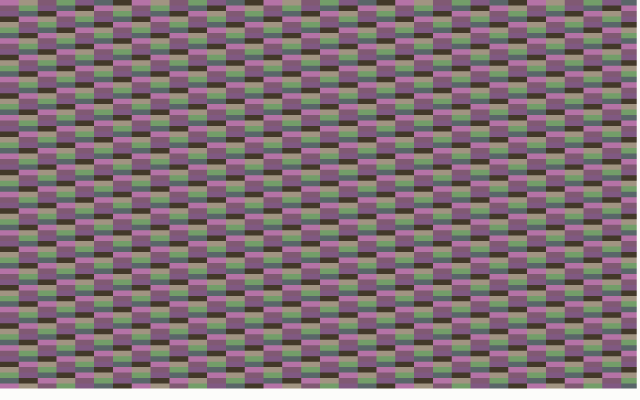
This pattern is drawn by a WebGL 1 fragment shader. Its source:

```glsl
precision highp float;
// Staggered bands of seven colours on a brick-like grid, with a pale right and bottom margin.

uniform vec2 u_resolution;

// Colours in the order they follow each other along a row
vec3 bandColour(float index) {
  if (index < 1.0) return vec3(0.71, 0.45, 0.65); // pink
  if (index < 2.0) return vec3(0.63, 0.58, 0.51); // tan
  if (index < 3.0) return vec3(0.50, 0.35, 0.45); // mauve
  if (index < 4.0) return vec3(0.45, 0.62, 0.41); // green
  if (index < 5.0) return vec3(0.50, 0.35, 0.51); // purple
  if (index < 6.0) return vec3(0.35, 0.40, 0.41); // slate
  return vec3(0.26, 0.22, 0.16);                  // dark brown
}

// p runs from 0 to 1 across and from the top down
vec3 pattern(vec2 p) {
  if (p.x > 0.9948 || p.y > 0.971) return vec3(0.99, 0.99, 0.98);
  vec2 cell = floor(p * vec2(34.0, 73.0));
  // One colour on per column, two per row; the half keeps mod off whole numbers
  return bandColour(mod(cell.x + 2.0 * cell.y + 0.5, 7.0));
}

void main() {
  // Average a 4 by 4 grid inside each pixel to smooth the edges
  vec3 colour = vec3(0.0);
  for (int j = 0; j < 4; j++) {
    for (int i = 0; i < 4; i++) {
      vec2 offset = (vec2(float(i), float(j)) + 0.5) / 4.0 - 0.5;
      vec2 p = (gl_FragCoord.xy + offset) / u_resolution;
      colour += pattern(vec2(p.x, 1.0 - p.y));
    }
  }
  gl_FragColor = vec4(colour / 16.0, 1.0);
}
```
